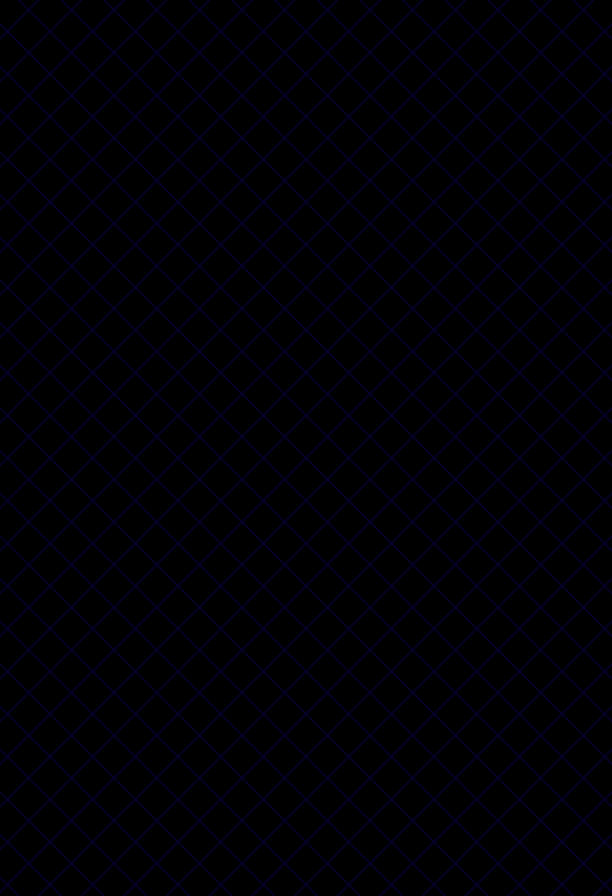
Reproduce this pattern procedurally as a WebGL 1 fragment shader.

```glsl
precision highp float;

uniform vec2 u_resolution;

const float REPEATS_DOWN = 21.0;
const float LINE_REACH = 0.95 / 512.0;
const vec2 CROSSING = vec2(0.672, 0.766);
const vec3 GROUND = vec3(0.0);
const vec3 THREAD = vec3(0.02, 0.005, 0.2);

// Slight change of strength from line to line and along each line
float lineStrength(float index, float along, float amount) {
  float wave = 0.6 * sin(index * 2.4 + 0.7) + 0.4 * sin(along * 0.9 + index * 1.7);
  return 0.87 + amount * wave;
}

// Soft ridge of parallel lines, one at each whole value of the phase
float softLines(float phase, float spacing, float reach, float pixel) {
  float index = floor(phase + 0.5);
  float distanceToLine = abs(phase - index) * spacing;
  float softReach = max(reach, pixel);
  float ridge = max(0.0, 1.0 - distanceToLine / softReach);
  return ridge * reach / softReach;
}

// Two crossing families of diagonals, blended where they meet
float diagonalLattice(vec2 cell, float spacing, float reach, float pixel) {
  float falling = cell.x + cell.y;
  float rising = cell.x - cell.y;
  float a = softLines(falling, spacing, reach, pixel)
          * lineStrength(floor(falling + 0.5), rising, 0.06);
  float b = softLines(rising, spacing, reach, pixel)
          * lineStrength(floor(rising + 0.5), falling, 0.06);
  return 1.0 - (1.0 - a) * (1.0 - b);
}

void main() {
  // One unit is the canvas height
  vec2 position = gl_FragCoord.xy / u_resolution.y;
  float pixel = 0.9 / u_resolution.y;

  vec2 cell = position * REPEATS_DOWN - CROSSING;
  float spacing = 1.0 / (REPEATS_DOWN * sqrt(2.0));
  float lattice = diagonalLattice(cell, spacing, LINE_REACH, pixel);

  gl_FragColor = vec4(mix(GROUND, THREAD, lattice), 1.0);
}
```
